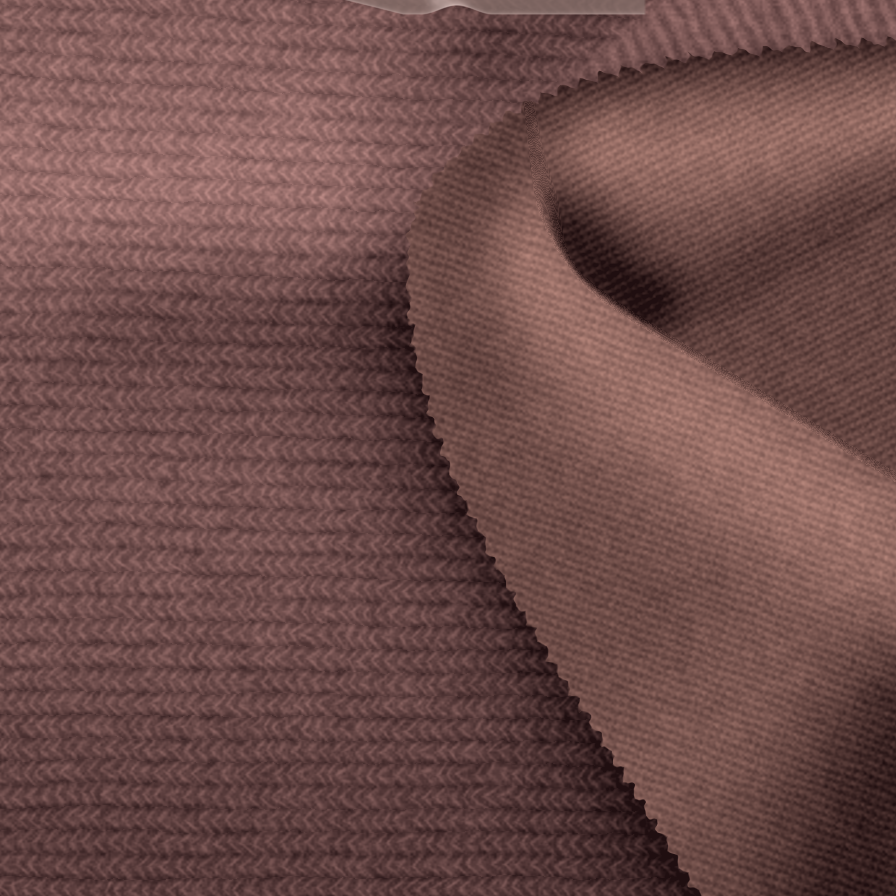
This texture is drawn by a WebGL 1 fragment shader. Its source:

```glsl
precision highp float;
// Ribbed knit cloth with a turned-over corner that shows its smooth, folded back.
// Two curves bound the corner; soft light and shade strokes model the folds,
// and periodic stitches with hashed noise add ribs, knit lines and fuzz.

#define RIB_COUNT 38.0
#define CHEVRON_COUNT 68.0
#define KNIT_COUNT 98.0
#define TOOTH_PERIOD 0.024
#define TOOTH_DEPTH 0.013
#define FUZZ 0.50
#define CONTRAST 1.32
#define SHADE_DARK vec3(0.19, 0.11, 0.115)
#define SHADE_LIGHT vec3(0.645, 0.47, 0.455)
#define BACK_TINT vec3(1.01, 1.01, 0.96)

uniform vec2 u_resolution;

const float TAU = 6.2831853;

float hash(vec2 p) {
  vec3 q = fract(vec3(p.xyx) * 0.1031);
  q += dot(q, q.yzx + 33.33);
  return fract((q.x + q.y) * q.z);
}

float noise(vec2 p) {
  vec2 i = floor(p), f = fract(p);
  f = f * f * (3.0 - 2.0 * f);
  return mix(mix(hash(i), hash(i + vec2(1, 0)), f.x),
             mix(hash(i + vec2(0, 1)), hash(i + vec2(1, 1)), f.x), f.y);
}

float fuzz(vec2 p) {
  float sum = 0.0, gain = 0.16, scale = 55.0;
  for (int i = 0; i < 3; i++) {
    sum += gain * (noise(p * scale) - 0.5);
    gain *= 1.6;
    scale *= 2.5;
  }
  return sum;
}

// Soft brush stroke from a to b
float stroke(vec2 p, vec2 a, vec2 b, float width) {
  vec2 ab = b - a;
  vec2 d = p - a - ab * clamp(dot(p - a, ab) / dot(ab, ab), 0.0, 1.0);
  return exp(-dot(d, d) / (width * width));
}

// Distances inside the left (x) and upper (y) borders of the turned corner
vec2 cornerBorders(vec2 p) {
  float d = 0.69 - p.y;
  float left = 0.455 + (1.2 - 0.75 * d) * d * d;
  float leftSlope = 2.4 * d - 2.25 * d * d;
  float bend = 0.135 * exp(-8.3 * (p.x - 0.488));
  float topSlope = 0.03 + 8.3 * bend;
  return vec2((p.x - left) / sqrt(1.0 + leftSlope * leftSlope),
              (0.925 + 0.03 * p.x - bend - p.y) / sqrt(1.0 + topSlope * topSlope));
}

// Rounded ribs, each filled with opposed slanting stitches
float ribStitches(vec2 p) {
  float v = (p.y + 0.06 * p.x * p.y + 0.006 * noise(p * 9.0) + 0.004 * noise(p * 70.0)) * RIB_COUNT;
  float across = abs(fract(v) - 0.5);
  float u = p.x * CHEVRON_COUNT - across * 1.7 + 0.7 * noise(p * 45.0) + hash(vec2(floor(v), 3.0));
  float groove = smoothstep(0.22, 0.5, across);
  float strand = cos(TAU * u) + 0.25 * cos(2.0 * TAU * u);
  return 0.04 - 0.12 * groove * (0.5 + noise(p * 60.0)) + 0.08 * strand * (1.0 - 0.3 * groove);
}

float ribTone(vec2 p, vec2 border) {
  float tone = 0.53 - 0.16 * smoothstep(0.35, 0.0, p.y);
  tone += 0.27 * stroke(p, vec2(0.0, 0.80), vec2(0.33, 0.80), 0.12);
  tone += 0.10 * stroke(p, vec2(0.0, 0.97), vec2(0.35, 0.96), 0.08);
  tone -= 0.10 * stroke(p, vec2(0.14, 0.64), vec2(0.44, 0.65), 0.07);
  tone += 0.04 * stroke(p, vec2(0.10, 0.46), vec2(0.32, 0.44), 0.08);
  tone -= 0.14 * stroke(p, vec2(0.55, 0.95), vec2(0.66, 1.0), 0.06);
  float gap = max(-border.x, 0.0);
  float low = 1.0 - smoothstep(0.62, 0.80, p.y);
  tone -= 0.40 * exp(-gap / 0.065) * low;
  tone += ribStitches(p);
  // Outer face rolling over the top of the corner
  float roll = p.x - 0.60 - 1.25 * (p.y - 0.89);
  float ridges = cos(TAU * 46.0 * (p.x + 0.45 * p.y) + 2.0 * noise(p * 50.0));
  float rollTone = 0.63 + 0.09 * ridges - 0.14 * exp(min(border.y, 0.0) / 0.012);
  float rollMask = smoothstep(-0.015, 0.025, roll) * smoothstep(0.85, 0.91, p.y);
  return mix(tone, rollTone, rollMask);
}

float backTone(vec2 p, vec2 border) {
  float ridge = 0.65 - 0.61 * (p.x - 0.70) + 0.055 * exp(-(p.x - 0.612) / 0.02);
  float soft = 0.006 + 0.05 * smoothstep(0.70, 0.80, p.y);
  float behind = smoothstep(-soft, soft, p.y - ridge);
  float tubeBase = 0.63 + 0.62 * (p.x - 0.75);
  float lining = behind * smoothstep(0.006, -0.006, p.y - tubeBase) * smoothstep(0.72, 0.76, p.x);
  // Front fold
  float front = 0.50 + 0.31 * max(stroke(p, vec2(0.60, 0.69), vec2(0.72, 0.57), 0.08),
                                  stroke(p, vec2(0.72, 0.57), vec2(1.02, 0.36), 0.10));
  front += 0.10 * stroke(p, vec2(0.70, 0.12), vec2(0.88, 0.24), 0.09);
  front -= 0.10 * stroke(p, vec2(0.53, 0.80), vec2(0.54, 0.60), 0.045);
  front -= 0.36 * stroke(p, vec2(1.03, 0.20), vec2(0.94, -0.05), 0.11);
  // Rolled tube with its dark pocket
  float tube = 0.52 + 0.27 * stroke(p, vec2(0.70, 0.83), vec2(1.0, 0.87), 0.07);
  tube -= 0.16 * stroke(p, vec2(0.75, 0.65), vec2(1.0, 0.805), 0.04);
  tube -= 0.46 * stroke(p, vec2(0.620, 0.75), vec2(0.71, 0.67), 0.05);
  float flatBack = 0.46 - 0.14 * exp(-max(tubeBase - p.y, 0.0) / 0.02);
  float tone = mix(mix(front, tube, behind), flatBack, lining);
  // Rim and the hollow beneath the upper border
  tone += 0.10 * stroke(p, vec2(0.580, 0.74), vec2(0.66, 0.85), 0.035);
  tone -= 0.42 * exp(-max(border.y, 0.0) / 0.032) * smoothstep(0.50, 0.66, p.x);
  // Knit lines follow each fold, broken into small loops
  float across = mix(p.y + 0.36 * p.x, p.y - 0.50 * p.x, behind);
  float along = mix(p.x - 0.36 * p.y, p.x + 0.50 * p.y, behind);
  float knit = cos(TAU * KNIT_COUNT * across + 1.8 * noise(p * 50.0));
  float loops = cos(TAU * KNIT_COUNT * 1.1 * along + 1.2 * knit);
  return tone + 0.065 * knit + 0.03 * loops;
}

vec3 shade(float tone, float grain) {
  return mix(SHADE_DARK, SHADE_LIGHT, clamp((tone - 0.5) * CONTRAST + 0.5 + grain, -0.15, 1.2));
}

void main() {
  vec2 p = gl_FragCoord.xy / u_resolution;
  float pixel = 1.0 / u_resolution.y;
  vec2 border = cornerBorders(p);
  // Pinked cut edge
  float arc = border.x < border.y ? (p.y - p.x) * 0.76 : (p.x + p.y) * 0.80;
  float tooth = abs(fract(arc / TOOTH_PERIOD) - 0.5) - 0.25;
  float depth = TOOTH_DEPTH * (1.0 + 0.6 * smoothstep(0.80, 0.90, p.y));
  float inside = min(border.x, border.y) + depth * tooth + 0.006 * (noise(p * 160.0) - 0.5);
  float corner = smoothstep(-1.2 * pixel, 1.2 * pixel, inside);

  float grain = FUZZ * fuzz(p);
  float lip = 0.07 * exp(-abs(inside) / 0.004);
  vec3 rib = shade(ribTone(p, border), grain);
  vec3 back = shade(backTone(p, border) + lip, 0.8 * grain);
  vec3 color = mix(rib, back * BACK_TINT, corner);

  // Pale glossy strip along the top
  float stripEdge = 0.984 + 0.010 * smoothstep(0.04, 0.0, abs(p.x - 0.51)) + 0.25 * max(0.45 - p.x, 0.0);
  float strip = smoothstep(-pixel, pixel, p.y - stripEdge) * smoothstep(0.722, 0.718, p.x);
  float gloss = exp(-abs(p.y - stripEdge) / 0.002) + stroke(p, vec2(0.49, 1.0), vec2(0.51, 0.99), 0.012);
  color = mix(color, vec3(0.52, 0.43, 0.41) + 0.22 * gloss, 0.8 * strip);
  gl_FragColor = vec4(clamp(color, 0.0, 1.0), 1.0);
}
```
